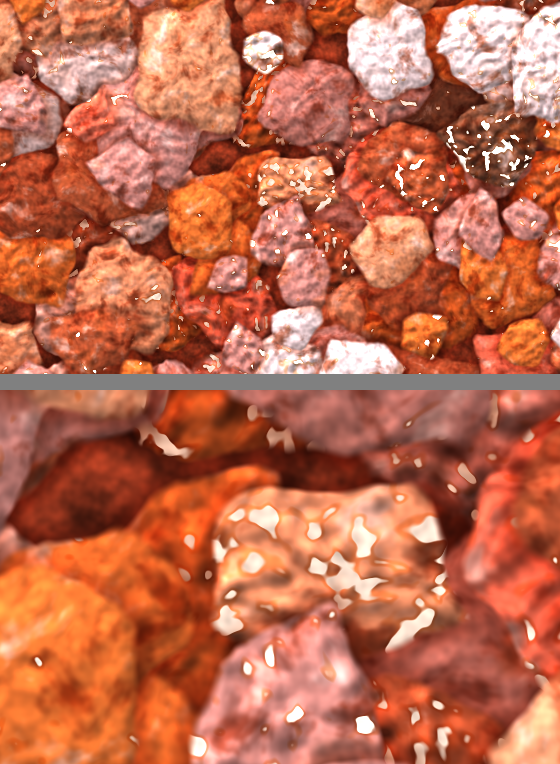
Top, the full canvas; bottom, a detail of the centre.
Reproduce this texture procedurally as a Shadertoy shader.

```glsl
// Draws a heap of translucent orange, rose and pale sand grains with bright glints.
#define GRAIN_CELL 0.27
#define CHIP_CELL 0.15
#define EDGE_BLUR 0.005
#define SHADOW_REACH 0.028
#define MOTTLE_SCALE 15.0
#define GLINT_SCALE 46.0
#define GLINT_LEVEL 0.13
#define FACET_LIGHT 0.26
#define GRIT 0.26
#define BRIGHTNESS 1.08

const float TAU = 6.2831853;
const vec3 SHADOW_TINT = vec3(0.68, 0.46, 0.36);
const vec3 GAP_BROWN = vec3(0.45, 0.16, 0.09);
const vec3 PALE = vec3(0.98, 0.84, 0.82);

vec3 hash3(vec2 p) {
    vec3 h = fract(vec3(p.xyx) * vec3(0.1031, 0.1030, 0.0973));
    h += dot(h, h.yxz + 33.33);
    return fract((h.xxy + h.yzz) * h.zyx);
}

float gradientDot(vec2 cell, vec2 f, vec2 corner) {
    return dot(hash3(cell + corner).xy * 2.0 - 1.0, f - corner);
}

float noise(vec2 p) {
    vec2 i = floor(p), f = fract(p);
    vec2 u = f * f * f * (f * (f * 6.0 - 15.0) + 10.0);
    float low = mix(gradientDot(i, f, vec2(0, 0)), gradientDot(i, f, vec2(1, 0)), u.x);
    float high = mix(gradientDot(i, f, vec2(0, 1)), gradientDot(i, f, vec2(1, 1)), u.x);
    return mix(low, high, u.y);
}

float fbm(vec2 p) {
    float sum = 0.0, amp = 1.0;
    for (int i = 0; i < 4; i++) {
        sum += amp * noise(p);
        p = mat2(1.6, 1.2, -1.2, 1.6) * p + 5.3;
        amp *= 0.58;
    }
    return sum;
}

// Rounded irregular hexagon: xy = blended facet normal, z = signed distance
vec3 grainShape(vec2 q, float radius, vec2 id) {
    float sharp = 13.0 / radius, total = 0.0;
    vec2 normal = vec2(0.0);
    for (int i = 0; i < 6; i++) {
        vec3 h = hash3(id + float(i) * 7.0 + 3.0);
        float angle = (float(i) + 0.75 * (h.x - 0.5)) * TAU / 6.0;
        vec2 n = vec2(cos(angle), sin(angle));
        float w = exp(sharp * (dot(q, n) - radius * mix(0.78, 1.08, h.y)));
        normal += w * n;
        total += w;
    }
    return vec3(normal / total, log(total) / sharp);
}

vec3 mineral(float pick) {
    if (pick < 0.02) return vec3(0.42, 0.24, 0.17);
    if (pick < 0.26) return vec3(0.86, 0.42, 0.18);
    if (pick < 0.46) return vec3(0.67, 0.30, 0.18);
    if (pick < 0.71) return vec3(0.78, 0.50, 0.47);
    if (pick < 0.86) return vec3(0.89, 0.57, 0.42);
    if (pick < 0.90) return vec3(0.92, 0.42, 0.32);
    return vec3(0.93, 0.81, 0.82);
}

// Mottled body, lit facets and glints of one grain
vec3 grainColor(vec2 u, vec3 shape, vec2 lightDir, float radius, vec3 traits) {
    vec3 base = mineral(traits.x);
    float n = fbm(u * MOTTLE_SCALE);
    vec3 col = mix(base * SHADOW_TINT, base, smoothstep(-0.6, 0.0, n));
    col = mix(col, PALE, 0.6 * smoothstep(0.08, 0.7, n));
    float stain = smoothstep(0.05, 0.4, noise(u * 9.0 + 8.0) + 0.4 * noise(u * 27.0));
    col = mix(col, vec3(0.80, 0.36, 0.15), 0.5 * stain * traits.z);
    float rim = smoothstep(-0.75 * radius, -0.1 * radius, shape.z);
    col *= 1.0 + FACET_LIGHT * dot(shape.xy, lightDir) * rim;
    col *= 1.0 - 0.15 * smoothstep(-0.12 * radius, 0.0, shape.z);

    // Broken crystal relief, then clipped sparkles with amber fringes
    float relief = noise(u * 34.0 + 2.0) - noise((u - 0.006 * lightDir) * 34.0 + 2.0);
    col *= 1.0 + mix(0.5, 2.0, traits.y) * clamp(relief, -0.3, 0.3);
    float glint = noise(u * GLINT_SCALE) + 0.8 * noise(u * 14.0 + 4.0);
    glint += 0.3 * noise(u * 90.0) - mix(0.62, GLINT_LEVEL, traits.y * traits.y * traits.y);
    float fringe = smoothstep(-0.2, -0.03, glint);
    col = mix(col, col * vec3(0.94, 0.78, 0.56), 0.8 * fringe);
    return mix(col, vec3(1.0, 0.96, 0.91), smoothstep(-0.01, 0.1, glint));
}

void mainImage(out vec4 fragColor, in vec2 fragCoord) {
    vec2 p = fragCoord / iResolution.y;
    float blur = max(EDGE_BLUR, 1.2 / iResolution.y);
    vec3 col = GAP_BROWN * (1.0 + 0.9 * fbm(p * 18.0));
    vec2 warp = vec2(noise(p * 13.0), noise(p * 13.0 + 40.0));

    // Three beds of grains from back to front, then sparse chips
    for (int layer = 0; layer < 4; layer++) {
        float depth = float(layer);
        float cell = layer == 3 ? CHIP_CELL : GRAIN_CELL;
        float presence = layer == 3 ? 0.15 : 1.0 - 0.17 * depth;
        vec3 bedTint = mix(vec3(0.86, 0.72, 0.66), vec3(1.06), min(depth / 2.0, 1.0));
        vec2 bed = p / cell + depth * vec2(17.37, 11.61) + 20.0;
        for (int k = 0; k < 9; k++) {
            vec2 id = floor(bed) + vec2(k % 3 - 1, k / 3 - 1);
            vec3 place = hash3(id), form = hash3(id + 131.0), traits = hash3(id + 277.0);
            if (form.x > presence) continue;
            float radius = cell * mix(layer == 0 ? 0.48 : 0.34, 0.59, form.y);
            vec2 q = (bed - id - mix(vec2(0.2), vec2(0.8), place.xy)) * cell;
            if (length(q) > 2.2 * radius) continue;

            float angle = place.z * TAU;
            mat2 turn = mat2(cos(angle), sin(angle), -sin(angle), cos(angle));
            vec2 u = turn * (q + 0.2 * radius * warp);
            u.y *= mix(1.0, 1.3, form.z);
            vec3 shape = grainShape(u, radius, id);
            shape.z += 0.04 * radius * noise(u * 50.0 + id);

            float shade = smoothstep(SHADOW_REACH, 0.0, shape.z);
            col *= mix(vec3(1.0), SHADOW_TINT, 0.65 * shade);
            if (shape.z < blur) {
                vec2 lightDir = turn * vec2(-0.45, 0.89);
                vec3 body = grainColor(u + id * 3.7, shape, lightDir, radius, traits) * bedTint;
                col = mix(col, body, smoothstep(blur, -blur, shape.z));
            }
        }
    }

    // Fine surface grit and exposure
    col *= 1.0 + GRIT * (noise(p * 95.0) + 0.7 * noise(p * 48.0));
    fragColor = vec4(clamp(col * BRIGHTNESS, 0.0, 1.0), 1.0);
}
```
